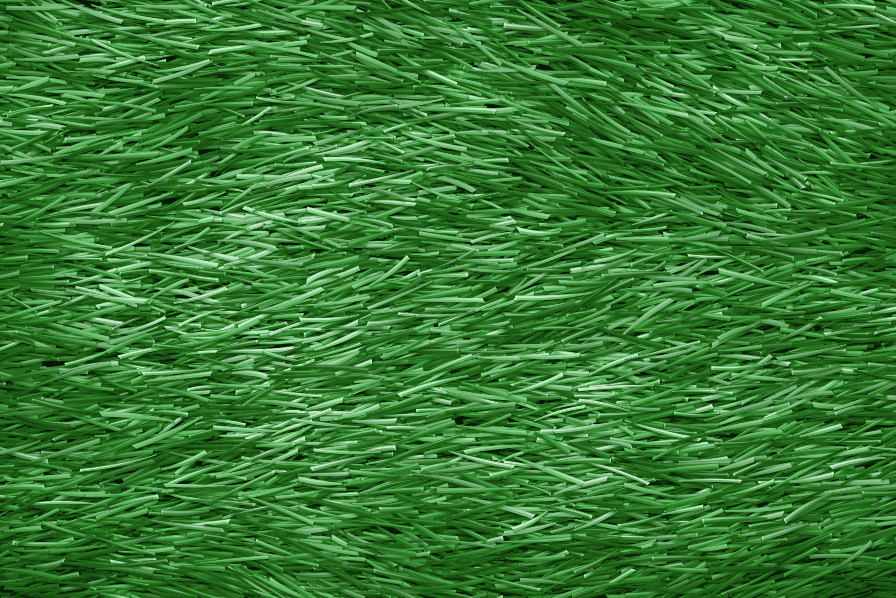
Give the GLSL for this texture, as a Shadertoy shader.

```glsl
float hash(vec2 p) {
    return fract(sin(dot(p, vec2(127.1, 311.7))) * 43758.5453);
}

float noise(vec2 p) {
    vec2 i = floor(p), f = fract(p);
    f = f * f * (3.0 - 2.0 * f);
    return mix(mix(hash(i), hash(i + vec2(1, 0)), f.x),
               mix(hash(i + vec2(0, 1)), hash(i + vec2(1, 1)), f.x), f.y);
}

// Deep shade to pale sheen
vec3 grassColor(float tone) {
    vec3 c = mix(vec3(0.02, 0.09, 0.02), vec3(0.10, 0.33, 0.07), smoothstep(0.0, 0.27, tone));
    c = mix(c, vec3(0.14, 0.43, 0.11), clamp(tone * 4.0 - 1.0, 0.0, 1.0));
    c = mix(c, vec3(0.24, 0.58, 0.23), clamp(tone * 4.0 - 2.0, 0.0, 1.0));
    c = mix(c, vec3(0.42, 0.73, 0.44), clamp(tone * 4.0 - 3.0, 0.0, 1.0));
    return mix(c, vec3(0.75, 0.92, 0.76), clamp(tone * 2.5 - 2.75, 0.0, 1.0));
}

// Paints one blade over surface, which holds tone and greyness
void paintBlade(inout vec2 surface, vec2 p, vec2 center, vec2 seed, float depth, float pixel) {
    float tint = hash(seed + 3.1), gloss = hash(seed + 7.7);
    float angle = 0.7 * (noise(center * vec2(3.0, 4.0) + 5.0) - 0.5) - 0.04
                + 0.52 * (hash(seed + 1.3) + hash(seed + 2.9) - 1.0);
    float c = cos(angle), s = sin(angle);
    vec2 q = mat2(c, -s, s, c) * (p - center);
    if (hash(seed + 9.4) < 0.3) q.x = -q.x;

    float halfLength = mix(0.032, 0.066, hash(seed + 4.6));
    float along = q.x / halfLength;
    q.y += 0.008 * (hash(seed + 6.2) - 0.5) * (along * along - 0.3);
    float taper = mix(0.45, 1.0, smoothstep(-1.0, 0.1, along));
    float halfWidth = mix(0.0024, 0.0046, hash(seed + 5.8)) * taper;

    // Cast shadow, slightly below the blade
    vec2 below = abs(q + vec2(0.0, 0.0018)) - vec2(halfLength, halfWidth);
    float shadow = 1.0 - smoothstep(-0.001, 0.0038, max(below.x, below.y));
    surface.x *= 1.0 - 0.36 * shadow;

    // Folded body, long glint and slanted cut tip
    float slant = q.y * 1.4 * (hash(seed + 2.2) - 0.5);
    vec2 edge = abs(vec2(q.x + slant, q.y)) - vec2(halfLength, halfWidth);
    float cover = 1.0 - smoothstep(-0.55 * pixel, 0.55 * pixel, max(edge.x, edge.y));
    float across = q.y / halfWidth;
    float tone = 0.75 + 0.78 * (tint - 0.5) + 0.12 * along;
    tone += 0.22 * smoothstep(-0.3, 0.3, across) - 0.11;
    float streak = exp(-7.0 * (across - 0.35) * (across - 0.35));
    tone += 0.55 * gloss * gloss * gloss * streak * smoothstep(-0.8, 0.3, along);
    tone += 0.3 * step(0.7, gloss) * smoothstep(0.91, 0.97, along);
    tone -= 0.14 * smoothstep(0.65, 1.0, abs(across));
    tone *= mix(0.38, 1.0, depth);
    surface = mix(surface, vec2(tone, step(0.62, hash(seed + 8.5))), cover);
}

void mainImage(out vec4 fragColor, in vec2 fragCoord) {
    vec2 p = fragCoord / iResolution.y;
    vec2 cellSize = vec2(0.086, 0.032);
    vec2 surface = vec2(0.03, 0.0);

    // Layers of jittered blades, bottom to top
    for (int layer = 0; layer < 18; layer++) {
        float level = float(layer);
        vec2 shift = vec2(hash(vec2(level, 2.0)), hash(vec2(level, 5.0)));
        vec2 cell = floor(p / cellSize + shift);
        for (int y = -1; y <= 1; y++) {
            for (int x = -1; x <= 1; x++) {
                vec2 id = cell + vec2(x, y);
                vec2 seed = id + level * vec2(17.3, 41.9);
                vec2 jitter = vec2(hash(seed), hash(seed + 0.7)) - 0.5;
                vec2 center = (id + 0.5 + 0.8 * jitter - shift) * cellSize;
                paintBlade(surface, p, center, seed, smoothstep(0.0, 15.0, level), 1.0 / iResolution.y);
            }
        }
    }

    // Broad sheen patches and darker borders
    vec2 fromCenter = fragCoord / iResolution.xy - vec2(0.42, 0.56);
    float patches = 0.6 * noise(p * vec2(4.0, 6.0)) + 0.4 * noise(p * vec2(9.0, 16.0) + 8.0);
    float tone = surface.x * (1.14 + 0.68 * (patches - 0.5) - 0.75 * dot(fromCenter, fromCenter));

    vec3 color = grassColor(tone);
    float luma = dot(color, vec3(0.3, 0.6, 0.1));
    color = mix(color, vec3(luma), 0.2 * surface.y * smoothstep(0.4, 0.7, tone));
    fragColor = vec4(color, 1.0);
}
```
